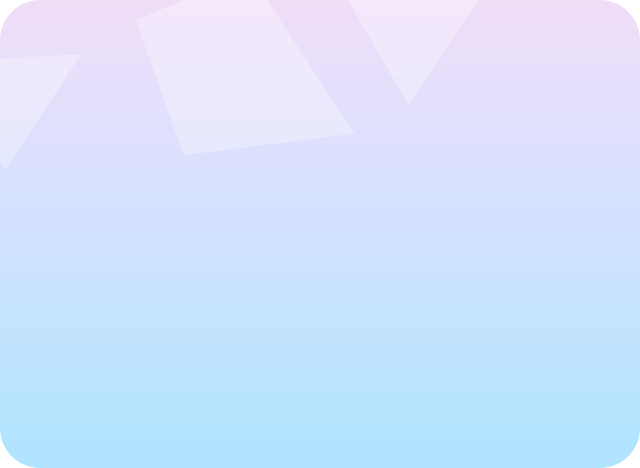
Give the GLSL for this background, as a Shadertoy shader.

```glsl
// Pastel vertical gradient card with rounded corners and pale translucent shards at the top.

#define TOP_COLOR    vec3(0.942, 0.870, 0.973)
#define MIDDLE_COLOR vec3(0.863, 0.880, 0.994)
#define BOTTOM_COLOR vec3(0.698, 0.896, 1.000)
#define PAGE_COLOR   vec3(1.0)
#define MIDDLE_STOP  0.33
#define BOTTOM_STOP  0.95
#define CORNER_RADIUS 0.0856
#define SHARD_ALPHA  0.30

// Signed distance to the line a-b, positive on the outer side
float edgeDistance(vec2 p, vec2 a, vec2 b) {
    vec2 edge = normalize(b - a);
    vec2 toPoint = p - a;
    return edge.x * toPoint.y - edge.y * toPoint.x;
}

float triangleDistance(vec2 p, vec2 a, vec2 b, vec2 c) {
    return max(edgeDistance(p, a, b), max(edgeDistance(p, b, c), edgeDistance(p, c, a)));
}

float quadDistance(vec2 p, vec2 a, vec2 b, vec2 c, vec2 d) {
    return max(max(edgeDistance(p, a, b), edgeDistance(p, b, c)),
               max(edgeDistance(p, c, d), edgeDistance(p, d, a)));
}

float roundedBoxDistance(vec2 p, vec2 halfSize, float radius) {
    vec2 q = abs(p) - halfSize + radius;
    return length(max(q, 0.0)) + min(max(q.x, q.y), 0.0) - radius;
}

// Coverage of a shape, smoothed over one pixel
float coverage(float dist) {
    return clamp(0.5 - dist * iResolution.y, 0.0, 1.0);
}

vec3 verticalGradient(float depth) {
    vec3 upper = mix(TOP_COLOR, MIDDLE_COLOR, clamp(depth / MIDDLE_STOP, 0.0, 1.0));
    float lower = clamp((depth - MIDDLE_STOP) / (BOTTOM_STOP - MIDDLE_STOP), 0.0, 1.0);
    return mix(upper, BOTTOM_COLOR, lower);
}

void mainImage(out vec4 fragColor, in vec2 fragCoord) {
    // Canvas heights, measured down from the top left corner
    vec2 size = vec2(iResolution.x / iResolution.y, 1.0);
    vec2 p = vec2(fragCoord.x, iResolution.y - fragCoord.y) / iResolution.y;

    vec3 color = verticalGradient(p.y);

    // Translucent shards, partly beyond the canvas
    float leftShard = triangleDistance(p, vec2(-0.107, 0.130), vec2(0.0107, 0.364), vec2(0.173, 0.116));
    float centerShard = quadDistance(p, vec2(0.2906, 0.0428), vec2(0.3922, 0.3316),
                                     vec2(0.7576, 0.2852), vec2(0.533, -0.0574));
    float rightShard = triangleDistance(p, vec2(0.702, -0.071), vec2(0.8734, 0.2246), vec2(1.068, -0.071));
    float shards = min(leftShard, min(centerShard, rightShard));
    color = mix(color, vec3(1.0), SHARD_ALPHA * coverage(shards));

    // Rounded card on the page
    float card = roundedBoxDistance(p - 0.5 * size, 0.5 * size, CORNER_RADIUS);
    color = mix(PAGE_COLOR, color, coverage(card));

    fragColor = vec4(color, 1.0);
}
```
